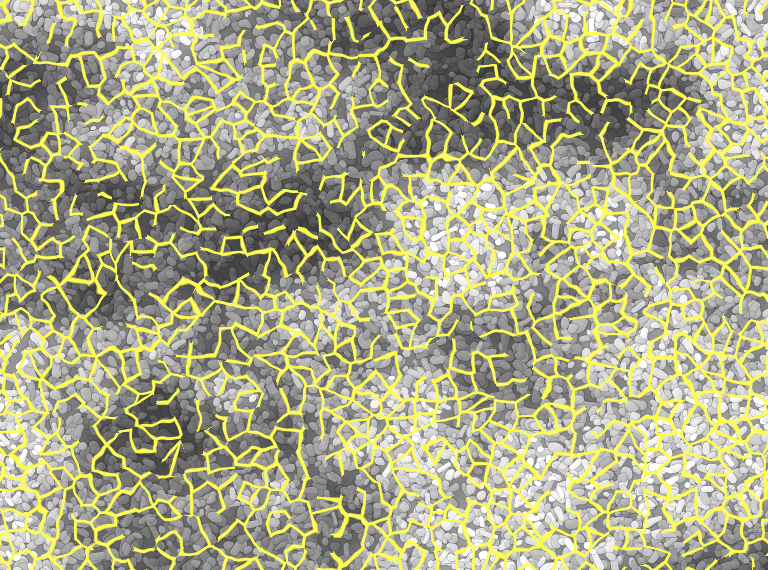
Write a Shadertoy shader that draws this texture.

```glsl
// Grey micrograph of packed nodules and short tubes, overlaid with a broken yellow boundary network.

#define CELL_SIZE 0.0345    // mean spacing of the yellow network
#define LINE_HALF 0.0027    // half width of the yellow lines
#define EDGE_SOFT 0.0012    // softness of all outlines
#define GRAIN_SIZE 0.027    // spacing of the nodules
#define CLUMP_FREQ 4.3      // frequency of bright clumps and dark voids
#define DARK_TONE 0.36
#define LIGHT_TONE 0.86
#define KEEP_IN_VOID 0.52   // share of network edges kept in dark voids
#define KEEP_ON_CLUMP 0.86  // share kept on bright clumps
#define LINE_COLOR vec3(0.99, 0.99, 0.33)

float hash(vec2 p) {
    vec3 q = fract(p.xyx * 0.1031);
    q += dot(q, q.yzx + 33.33);
    return fract((q.x + q.y) * q.z);
}

vec2 hash2(vec2 p) {
    return vec2(hash(p + 17.0), hash(p + 71.0));
}

float noise(vec2 p) {
    vec2 i = floor(p), f = fract(p);
    f = f * f * (3.0 - 2.0 * f);
    vec2 e = vec2(1.0, 0.0);
    return mix(mix(hash(i), hash(i + e), f.x),
               mix(hash(i + e.yx), hash(i + e.xx), f.x), f.y);
}

vec2 warp(vec2 p, float freq) {
    return vec2(noise(p * freq + 31.0), noise(p * freq + 87.0)) - 0.5;
}

// Large-scale height: 0 in voids, 1 on clumps
float clump(vec2 p) {
    vec2 q = p * CLUMP_FREQ * vec2(0.9, 1.15) + 5.0;
    float n = 0.58 * noise(q) + 0.28 * noise(q * 2.3 + 9.0) + 0.14 * noise(q * 5.1 + 3.0);
    return smoothstep(0.22, 0.76, n);
}

// Overlapping capsules painted from the bottom layer up
float nodules(vec2 p) {
    float tone = mix(DARK_TONE, LIGHT_TONE, clump(p)) * 0.72;
    p += 0.012 * warp(p, 38.0);
    for (int layer = 0; layer < 5; layer++) {
        float depth = float(layer) / 4.0;
        float size = GRAIN_SIZE * mix(1.25, 0.8, depth);
        vec2 shift = vec2(3.7, 8.3) * float(layer);
        vec2 q = p / size + shift;
        vec2 base = floor(q);
        for (int j = -1; j <= 1; j++)
        for (int i = -1; i <= 1; i++) {
            vec2 id = base + vec2(i, j);
            vec2 seed = id + 131.0 * float(layer);
            vec2 center = id + hash2(seed);
            float height = clump((center - shift) * size);
            // Upper layers thin out over the voids
            if (hash(seed + 5.0) > mix(1.0 - 0.75 * depth, 0.9, height)) continue;
            float angle = 6.2832 * hash(seed + 23.0);
            vec2 axis = vec2(cos(angle), sin(angle));
            float halfLength = 0.4 * pow(hash(seed + 41.0), 2.0);
            float radius = mix(0.19, 0.32, hash(seed + 59.0));
            vec2 r = q - center;
            r -= axis * clamp(dot(r, axis), -halfLength, halfLength);
            float d = length(r);
            float x = min(d / radius, 1.0);
            float shade = mix(DARK_TONE, LIGHT_TONE, height);
            shade *= 0.86 + 0.2 * depth + 0.24 * (hash(seed + 97.0) - 0.5);
            shade *= 0.86 + 0.2 * sqrt(1.0 - x * x) + 0.1 * smoothstep(0.5, 0.9, x);
            shade += 0.05 * dot(r, vec2(-0.5, 0.8)) / radius;
            // Contact shadow, then the body
            tone *= 1.0 - 0.24 * smoothstep(1.4 * radius, 0.9 * radius, d);
            float soft = EDGE_SOFT / size;
            tone = mix(tone, shade, smoothstep(radius + soft, radius - soft, d));
        }
    }
    return tone;
}

// Distance to the kept Voronoi edges, in canvas units
float network(vec2 p) {
    p += 0.024 * warp(p, 13.0) + 0.006 * warp(p, 60.0);
    vec2 q = p / CELL_SIZE;
    vec2 base = floor(q), nearId = base, nearest = vec2(8.0);
    for (int j = -1; j <= 1; j++)
    for (int i = -1; i <= 1; i++) {
        vec2 id = base + vec2(i, j);
        vec2 r = id + hash2(id) - q;
        if (dot(r, r) < dot(nearest, nearest)) { nearest = r; nearId = id; }
    }
    float d = 8.0;
    for (int j = -2; j <= 2; j++)
    for (int i = -2; i <= 2; i++) {
        vec2 id = nearId + vec2(i, j);
        if (i == 0 && j == 0) continue;
        vec2 r = id + hash2(id) - q;
        vec2 middle = 0.5 * (r + nearest);
        float keep = mix(KEEP_IN_VOID, KEEP_ON_CLUMP, clump((q + middle) * CELL_SIZE));
        if (hash(id + nearId + 211.0) < keep)
            d = min(d, dot(middle, normalize(r - nearest)));
    }
    return d * CELL_SIZE;
}

void mainImage(out vec4 fragColor, in vec2 fragCoord) {
    vec2 p = fragCoord / iResolution.y;
    float grey = nodules(p) + 0.04 * (noise(p * 260.0) - 0.5);
    float soft = max(EDGE_SOFT, 0.6 / iResolution.y);
    float line = smoothstep(LINE_HALF + soft, LINE_HALF - soft, network(p));
    fragColor = vec4(mix(vec3(clamp(grey, 0.0, 1.0)), LINE_COLOR, line), 1.0);
}
```
